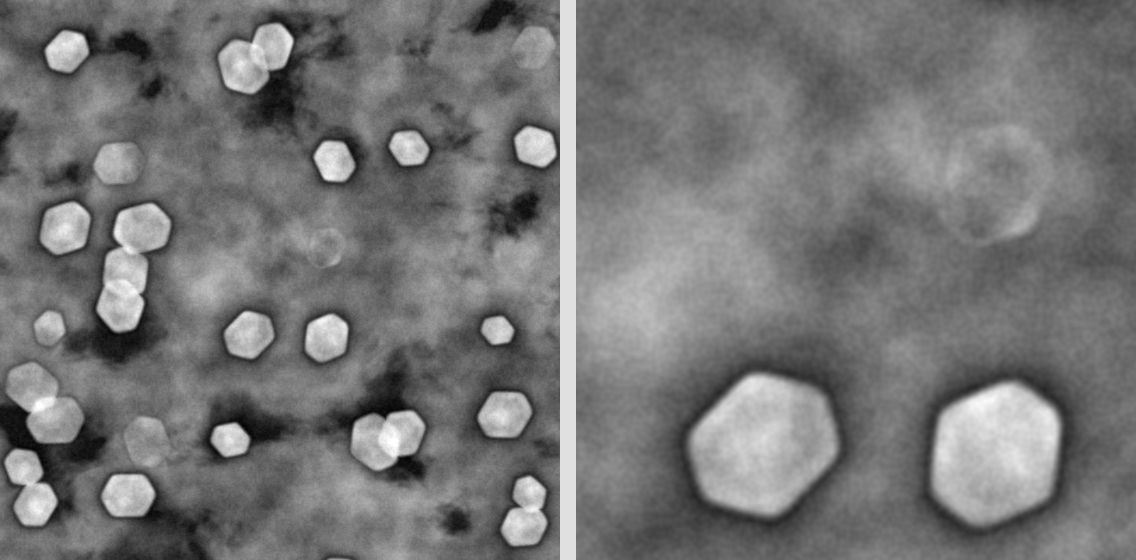
Left, the full canvas; right, a detail of the centre.
Reproduce this texture procedurally as a Shadertoy shader.

```glsl
vec2 hash2(vec2 p) {
    vec3 q = fract(p.xyx * vec3(.1031, .1030, .0973));
    q += dot(q, q.yzx + 33.33);
    return fract((q.xx + q.yz) * q.zy);
}

float gradientNoise(vec2 p) {
    vec2 cell = floor(p), f = p - cell;
    vec2 w = f * f * f * (f * (f * 6. - 15.) + 10.);
    vec4 corner;
    for (int i = 0; i < 4; i++) {
        vec2 o = vec2(i & 1, i >> 1);
        float a = 6.2832 * hash2(cell + o + 91.).x;
        corner[i] = dot(vec2(cos(a), sin(a)), f - o);
    }
    return mix(mix(corner.x, corner.y, w.x), mix(corner.z, corner.w, w.x), w.y);
}

float clouds(vec2 p) {
    float sum = 0., amp = .5;
    for (int i = 0; i < 5; i++) {
        sum += amp * gradientNoise(p);
        p = mat2(1.6, 1.2, -1.2, 1.6) * p + 17.3;
        amp *= .52;
    }
    return sum;
}

// Signed distance to an uneven hexagon with rounded corners
float crystal(vec2 q, float radius, float turn, float uneven) {
    float sum = 0.;
    for (int k = 0; k < 3; k++) {
        float a = turn + 1.0472 * float(k);
        float width = radius * (1. + .1 * sin(uneven * 6.28 + 2.1 * float(k)));
        sum += pow(abs(dot(q, vec2(cos(a), sin(a)))) / width, 11.);
    }
    return radius * (pow(sum, 1. / 11.) - 1.);
}

// Mottled film with dark stains, a shadow wedge and faint streaks
float film(vec2 p) {
    float shade = .475 + .48 * clouds(p * 5. + 3.) + .3 * clouds(p * 15. + 71.);
    vec2 warp = .05 * vec2(gradientNoise(p * 6.), gradientNoise(p * 6. + 40.));
    float stain = smoothstep(.03, .3, clouds((p + warp) * vec2(5., 6.) + 23.));
    float calm = mix(.3, 1., smoothstep(.08, .4, length(p - vec2(.5, .5))));
    float wedge = smoothstep(-.03, .04, .14 - p.y - 1.3 * abs(p.x - .28));
    shade -= .42 * stain * calm + .26 * wedge;
    shade += .07 * gradientNoise(p * vec2(2.5, 32.));
    shade += .04 * gradientNoise(p * vec2(26., 3.) + 8.);
    return max(shade, .08);
}

void mainImage(out vec4 fragColor, in vec2 fragCoord) {
    vec2 p = fragCoord / iResolution.y;
    vec2 g = p * 6.;
    float mottle = clouds(p * 18. + 60.);
    float halo = 0., cover = 0., layers = 0., light = .65;

    // Scattered crystals, some with a touching companion
    for (int j = -2; j <= 2; j++)
    for (int i = -2; i <= 2; i++) {
        vec2 cell = floor(g) + vec2(i, j);
        vec2 pick = hash2(cell + 7.);
        if (pick.x > .58) continue;
        vec2 center = cell + .5 + .5 * (hash2(cell + 31.) - .5);
        int count = pick.y < .27 ? 2 : 1;
        for (int k = 0; k < count; k++) {
            vec2 size = hash2(cell + 53. + 19. * float(k));
            vec2 form = hash2(cell + 77. + 23. * float(k));
            float radius = mix(.14, .285, sqrt(size.x));
            float contrast = smoothstep(.0, .6, size.y);
            vec2 q = g - center;
            float d = crystal(q, radius, .2 + .9 * form.x, form.y);
            float mask = 1. - smoothstep(-.032, .02, d);

            // Soft rim, sloping facets and a glowing middle
            float tone = .58 + .1 * contrast + .5 * mottle;
            tone += .08 * contrast * exp(-pow((d + .055) / .03, 2.));
            tone += .13 * contrast * smoothstep(.03, radius, -d);
            tone += .16 * dot(q, vec2(cos(form.y * 6.28), sin(form.y * 6.28)));

            light = mix(light, tone, mask);
            cover = max(cover, mask);
            layers += mask;
            float ring = exp(-max(d, 0.) / .05) + .28 * exp(-max(d, 0.) / .16);
            halo = max(halo, ring * mix(.1, .6, contrast));

            float a = 6.2832 * form.x;
            center += 1.95 * radius * vec2(.6 * cos(a), sin(a));
        }
    }

    float shade = film(p) * (1. - halo);
    shade = mix(shade, light, cover) + .2 * clamp(layers - 1., 0., 1.);

    // Fine grain
    shade += .045 * gradientNoise(p * 260.) + .04 * gradientNoise(p * 120. + 5.);
    fragColor = vec4(vec3(clamp(shade, 0., 1.)), 1.);
}
```
